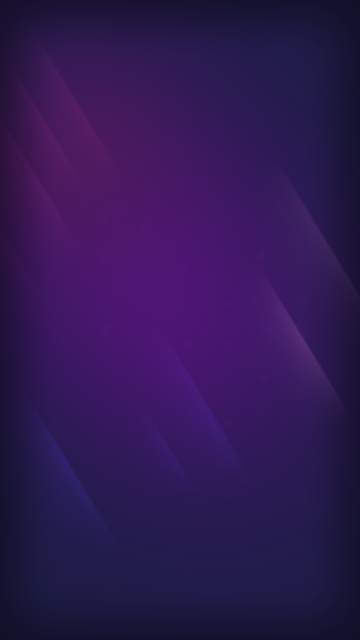
Give the GLSL for this background, as a Shadertoy shader.

```glsl
const vec3 NAVY = vec3(0.112, 0.112, 0.275);
const vec3 PURPLE = vec3(0.310, 0.080, 0.465);
const vec3 MAGENTA = vec3(0.325, 0.105, 0.350);
const vec3 STREAK_BLUE = vec3(0.05, 0.05, 0.20);
const vec3 STREAK_ROSE = vec3(0.16, 0.03, 0.09);
const vec3 STREAK_MAUVE = vec3(0.17, 0.10, 0.13);

const vec2 ALONG = vec2(0.52, -0.854);   // shared slant of glow and streaks
const vec2 ACROSS = vec2(0.854, 0.52);
const vec2 GLOW_CENTRE = vec2(0.42, 1.00);
const vec2 GLOW_RADII = vec2(0.58, 0.44);
const vec2 ROSE_CENTRE = vec2(0.22, 1.34);
const float ROSE_RADIUS = 0.30;
const float EDGE_SOFTNESS = 0.005;
const float STREAK_WIDTH = 0.20;         // relative to half length
const float VIGNETTE_WIDTH = 0.17;
const float VIGNETTE_FLOOR = 0.56;
const float SPOT_CELLS = 9.0;
const float SPOT_STRENGTH = 0.018;

// Each streak: centre x, centre y, half length, strength
const int STREAK_COUNT = 10;
const vec4 STREAKS[STREAK_COUNT] = vec4[](
    vec4(0.850, 0.825, 0.27, 0.85), vec4(0.920, 1.085, 0.32, 0.60),
    vec4(0.567, 0.667, 0.27, 0.42), vec4(0.197, 0.480, 0.28, 0.55),
    vec4(0.475, 0.525, 0.15, 0.35), vec4(0.100, 1.290, 0.29, 0.40),
    vec4(0.215, 1.490, 0.29, 0.42), vec4(0.125, 1.440, 0.24, 0.38),
    vec4(0.045, 1.070, 0.18, 0.22), vec4(0.620, 0.560, 0.17, 0.12));

vec2 hash2(vec2 cell) {
    vec2 q = vec2(dot(cell, vec2(127.1, 311.7)), dot(cell, vec2(269.5, 183.3)));
    return fract(sin(q) * 4375.85);
}

// Crisp on the upper right side, fading toward the lower left
float streak(vec2 offset, float halfLength) {
    float t = dot(offset, ALONG) / halfLength;
    float d = dot(offset, ACROSS);
    float lengthFade = pow(max(1.0 - t * t, 0.0), 1.5);
    float tail = exp(min(d, 0.0) / (STREAK_WIDTH * halfLength));
    return lengthFade * tail * smoothstep(EDGE_SOFTNESS, -EDGE_SOFTNESS, d);
}

// Sparse soft dots, one per cell
float spots(vec2 p) {
    vec2 grid = p * SPOT_CELLS;
    vec2 h = hash2(floor(grid));
    float d = length(fract(grid) - mix(vec2(0.25), vec2(0.75), h));
    float radius = mix(0.08, 0.20, h.y);
    return step(0.6, h.x) * smoothstep(radius, radius * 0.4, d);
}

void mainImage(out vec4 fragColor, in vec2 fragCoord) {
    vec2 p = fragCoord / iResolution.x;
    float height = iResolution.y / iResolution.x;

    // Slanted purple glow with a rose glow above it
    vec2 g = p - GLOW_CENTRE;
    vec2 slanted = vec2(dot(g, ALONG), dot(g, ACROSS)) / GLOW_RADII;
    float glow = exp(-dot(slanted, slanted));
    vec2 r = (p - ROSE_CENTRE) / ROSE_RADIUS;
    vec3 color = mix(NAVY, PURPLE, glow);
    color = mix(color, MAGENTA, 0.65 * exp(-dot(r, r)));

    // Light streaks, tinted by place
    vec3 tint = mix(STREAK_BLUE, STREAK_ROSE, smoothstep(0.5, 1.3, p.y));
    tint = mix(tint, STREAK_MAUVE, smoothstep(0.60, 0.85, p.x));
    for (int i = 0; i < STREAK_COUNT; i++) {
        vec4 s = STREAKS[i];
        color += tint * s.w * streak(p - s.xy, s.z);
    }
    color += SPOT_STRENGTH * glow * spots(p) * vec3(1.0, 0.3, 1.0);

    // Dark border
    vec2 border = min(p, vec2(1.0, height) - p);
    vec2 fade = smoothstep(vec2(-0.06), vec2(VIGNETTE_WIDTH), border);
    color *= mix(VIGNETTE_FLOOR, 1.0, fade.x * fade.y);

    fragColor = vec4(color, 1.0);
}
```
